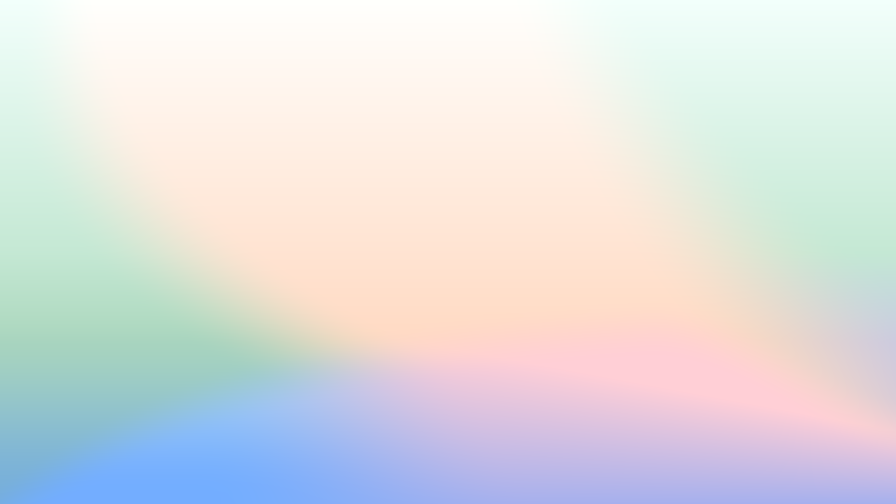
A Shadertoy shader for this background:

```glsl
// A soft pastel backdrop: mint sides, a warm peach veil, and a blue-to-pink floor.
// Each layer is a vertical gradient, laid over the last through a wide,
// smooth mask whose curved borders are formulas of the canvas position.

#define VEIL_LEFT 0.07     // left border of the veil at the top
#define VEIL_RIGHT 0.63    // right border of the veil at the top
#define FLOOR_DEPTH 0.62   // highest reach of the floor, measured downward
#define FLOOR_BLUR 0.065   // half width of the floor's upper edge

const vec3 MINT_PALE = vec3(0.95, 1.00, 0.985);
const vec3 MINT_MID  = vec3(0.77, 0.91, 0.83);
const vec3 SAGE      = vec3(0.67, 0.84, 0.74);
const vec3 TEAL      = vec3(0.46, 0.68, 0.86);
const vec3 MIST      = vec3(0.77, 0.79, 0.89);
const vec3 IVORY     = vec3(1.00, 1.00, 0.99);
const vec3 PEACH     = vec3(1.00, 0.855, 0.765);
const vec3 PINK      = vec3(1.00, 0.81, 0.84);
const vec3 LAVENDER  = vec3(0.65, 0.69, 0.93);
const vec3 SKY       = vec3(0.62, 0.79, 0.96);
const vec3 BLUE      = vec3(0.45, 0.68, 1.00);

// Smooth step given by its centre and half width.
float softStep(float centre, float halfWidth, float t) {
    return smoothstep(centre - halfWidth, centre + halfWidth, t);
}

// Mint sides: pale at the top, sage then teal at lower left, mist at lower right.
vec3 mintSides(float x, float depth) {
    vec3 low = mix(SAGE, MIST, smoothstep(0.6, 1.0, x));
    vec3 base = mix(TEAL, LAVENDER, smoothstep(0.3, 0.9, x));
    vec3 color = mix(MINT_PALE, MINT_MID, clamp(depth / 0.5, 0.0, 1.0));
    color = mix(color, low, clamp((depth - 0.5) / 0.18, 0.0, 1.0));
    return mix(color, base, smoothstep(0.62, 1.02, depth));
}

// Peach veil: a tall shape that leans to the right as it descends.
float veilMask(float x, float depth) {
    float left = VEIL_LEFT + 0.7 * pow(depth, 2.5);
    float right = VEIL_RIGHT + 0.3 * depth + 0.2 * depth * depth;
    return softStep(left, 0.04 + 0.13 * depth, x)
         * (1.0 - softStep(right, 0.07 + 0.12 * depth, x));
}

// Floor: blue at left, and a pink ridge fading down to lavender at right.
vec3 floorColor(float x, float depth) {
    float ridge = 0.69 + 0.33 * (x - 0.5);
    vec3 rose = mix(PINK, LAVENDER, clamp((depth - ridge) / (1.0 - ridge), 0.0, 1.0));
    vec3 blue = mix(SKY, BLUE, smoothstep(0.74, 0.98, depth));
    return mix(blue, rose, smoothstep(0.22, 0.28 + 0.32 * depth, x));
}

// The floor's upper edge sinks toward both sides.
float floorMask(float x, float depth) {
    float edge = FLOOR_DEPTH + 0.4 * exp(-3.4 * x) + 0.23 * smoothstep(0.72, 1.05, x);
    return softStep(edge, FLOOR_BLUR, depth);
}

void mainImage(out vec4 fragColor, in vec2 fragCoord) {
    vec2 uv = fragCoord / iResolution.xy;
    float x = uv.x;
    float depth = 1.0 - uv.y;

    vec3 veil = mix(IVORY, PEACH, clamp(depth / 0.67, 0.0, 1.0));
    vec3 color = mintSides(x, depth);
    color = mix(color, veil, veilMask(x, depth));
    color = mix(color, floorColor(x, depth), floorMask(x, depth));
    fragColor = vec4(color, 1.0);
}
```
